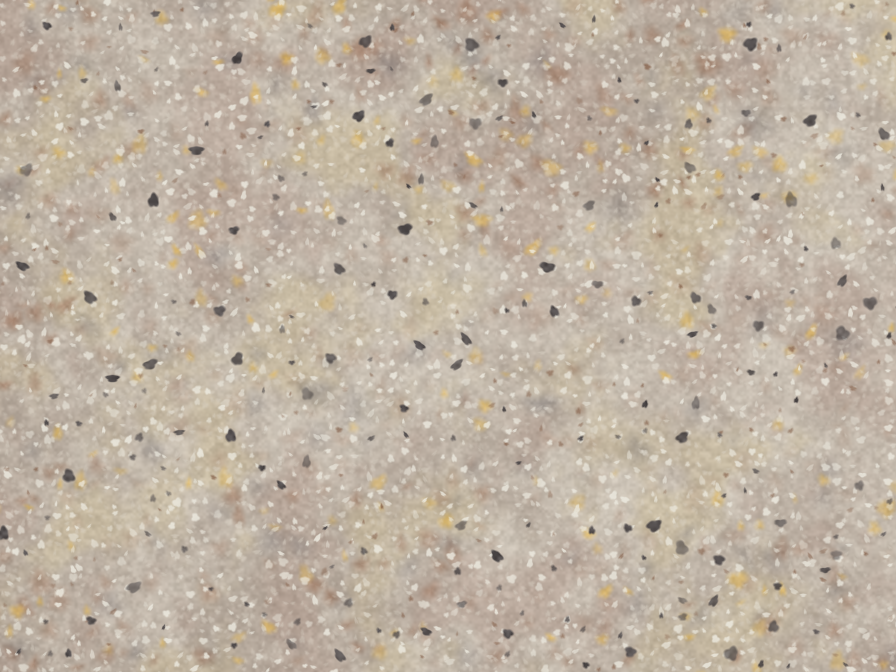
Give the GLSL for this texture, as a WebGL 2 fragment shader.

```glsl
#version 300 es
precision highp float;
// Speckled cream stone: cloudy ground, soft tinted patches, pale chips and dark grains.

uniform vec2 u_resolution;
out vec4 fragColor;

float hash(vec2 p) {
    return fract(sin(dot(p, vec2(127.1, 311.7))) * 43758.5453);
}

float valueNoise(vec2 p) {
    vec2 cell = floor(p), f = fract(p);
    f = f * f * (3.0 - 2.0 * f);
    return mix(mix(hash(cell), hash(cell + vec2(1, 0)), f.x),
               mix(hash(cell + vec2(0, 1)), hash(cell + vec2(1, 1)), f.x), f.y);
}

float cloud(vec2 p) {
    float sum = 0.0, amplitude = 0.53;
    for (int i = 0; i < 4; i++) {
        sum += amplitude * valueNoise(p);
        p = mat2(1.6, 1.2, -1.2, 1.6) * p + 17.3;
        amplitude *= 0.5;
    }
    return sum;
}

// Coverage of scattered irregular grains; radii and blur are in cell units.
float grains(vec2 p, float cells, float share, vec2 radii, float blur, float seed) {
    p *= cells;
    vec2 home = floor(p);
    float coverage = 0.0;
    for (int y = -1; y <= 1; y++) {
        for (int x = -1; x <= 1; x++) {
            vec2 cell = home + vec2(x, y);
            vec2 key = cell + seed * 13.7;
            if (hash(key) > share) continue;
            vec2 jitter = vec2(hash(key + 3.1), hash(key + 7.7));
            vec2 q = p - cell - mix(vec2(0.1), vec2(0.9), jitter);

            // Random direction, elongation and lumpy outline
            float turn = 6.2832 * hash(key + 11.3);
            q = mat2(cos(turn), -sin(turn), sin(turn), cos(turn)) * q;
            q.y /= mix(0.5, 0.95, hash(key + 19.9));
            float angle = atan(q.y, q.x + 1e-5);
            float lump = 1.0 + 0.13 * sin(3.0 * angle + turn) + 0.07 * sin(5.0 * angle - 2.0 * turn);

            float pick = hash(key + 23.5);
            float radius = mix(radii.x, radii.y, pick * pick) * lump;
            float body = 1.0 - smoothstep(radius - blur, radius + blur, length(q));
            coverage = max(coverage, body * mix(0.45, 1.0, hash(key + 31.1)));
        }
    }
    return coverage;
}

void main() {
    vec2 p = gl_FragCoord.xy / u_resolution.y;
    float broad = cloud(p * 5.0 + 4.0);
    float warmth = cloud(p * 9.0 + 31.0);

    // Cloudy ground
    vec3 color = mix(vec3(0.70, 0.65, 0.60), vec3(0.80, 0.765, 0.715),
                     smoothstep(0.25, 0.75, 0.5 * broad + 0.5 * cloud(p * 24.0)));
    color = mix(color, vec3(0.80, 0.74, 0.60), 0.5 * smoothstep(0.5, 0.75, warmth));
    color = mix(color, vec3(0.69, 0.60, 0.55), 0.5 * smoothstep(0.5, 0.25, warmth));

    // Soft brown, grey and yellow patches
    float brown = grains(p, 24.0, 0.45, vec2(0.15, 0.42), 0.3, 1.0);
    color = mix(color, vec3(0.62, 0.47, 0.38), brown * mix(0.75, 0.25, smoothstep(0.3, 0.7, broad)));
    float grey = grains(p, 14.0, 0.3, vec2(0.12, 0.35), 0.3, 2.0);
    color = mix(color, vec3(0.50, 0.48, 0.48), 0.5 * grey);
    float yellow = grains(p, 26.0, 0.2, vec2(0.12, 0.36), 0.2, 3.0);
    color = mix(color, vec3(0.89, 0.72, 0.34), 0.7 * yellow);

    // Fine mottling and faint translucent chips
    color += 0.07 * (valueNoise(p * 130.0) - 0.5) + 0.05 * (valueNoise(p * 230.0 + 9.0) - 0.5);
    float faint = grains(p, 75.0, 0.6, vec2(0.2, 0.42), 0.22, 4.0);
    color = mix(color, vec3(0.86, 0.83, 0.78), 0.5 * faint);

    // Pale chips
    float chips = grains(p, 54.0, 0.5, vec2(0.18, 0.38), 0.12, 5.0);
    color = mix(color, vec3(0.93, 0.92, 0.88), 0.85 * chips);

    // Dark grains and tiny rust flecks
    float rust = grains(p, 32.0, 0.12, vec2(0.08, 0.18), 0.09, 6.0);
    color = mix(color, vec3(0.50, 0.35, 0.26), 0.7 * rust);
    float dark = grains(p, 21.0, 0.34, vec2(0.07, 0.24), 0.055, 7.0);
    vec3 darkColor = vec3(0.25, 0.23, 0.23) + 0.14 * valueNoise(p * 160.0);
    color = mix(color, darkColor, min(1.0, 1.15 * dark));

    fragColor = vec4(clamp(color, 0.0, 1.0), 1.0);
}
```
